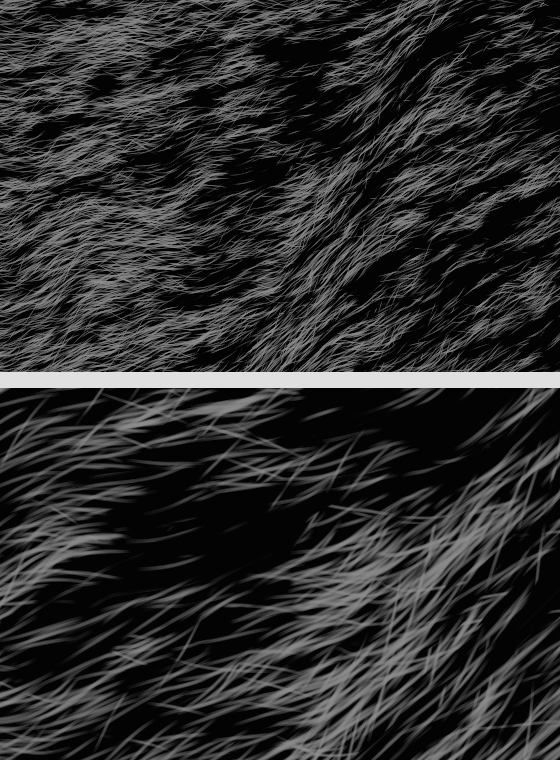
Top, the full canvas; bottom, a detail of the centre.
A Shadertoy shader for this texture:

```glsl
const float CELL = 0.06;
const int HAIRS_PER_CELL = 36;
const float SOFTNESS = 0.0032;
const vec3 SHADOW = vec3(0.012);
const vec3 HAIR_GREY = vec3(0.55);

float hash(vec2 p) {
    return fract(sin(dot(p, vec2(127.1, 311.7))) * 43758.5453);
}

vec4 hash4(vec2 p, float seed) {
    float n = dot(vec3(p, seed), vec3(127.1, 311.7, 74.7));
    return fract(sin(n + vec4(0.0, 1.7, 3.9, 5.3)) * 43758.5453);
}

float noise(vec2 p) {
    vec2 i = floor(p);
    vec2 f = fract(p);
    f = f * f * (3.0 - 2.0 * f);
    float low = mix(hash(i), hash(i + vec2(1, 0)), f.x);
    float high = mix(hash(i + vec2(0, 1)), hash(i + vec2(1, 1)), f.x);
    return mix(low, high, f.y);
}

// Stream function: the fur lies along its contour lines.
float stream(vec2 p) {
    float rise = 0.2 * p.x + 0.22 * p.x * p.x - 0.25 * p.x * p.y;
    float ridge = 0.2 * smoothstep(0.64, 0.9, p.x - 0.4 * p.y);
    float waves = 0.08 * noise(p * 3.5 + 4.0) + 0.025 * noise(p * 9.0);
    return p.y - rise - ridge - waves;
}

vec2 flowDirection(vec2 p, float here) {
    float e = 0.01;
    float dx = stream(p + vec2(e, 0.0)) - here;
    float dy = stream(p + vec2(0.0, e)) - here;
    return normalize(vec2(dy, -dx));
}

// Tuft density, stretched along the flow and thinner to the right.
float tuftDensity(vec2 p, float across) {
    float broad = noise(vec2(p.x * 5.0, across * 12.0));
    float tuft = noise(vec2(p.x * 11.0, across * 30.0) + 17.0);
    float wisp = noise(vec2(p.x * 24.0, across * 70.0) + 41.0);
    float tilt = 0.1 - 0.13 * p.x;
    return smoothstep(0.2, 0.8, 0.33 * broad + 0.4 * tuft + 0.27 * wisp + tilt);
}

// Share of a soft footprint covered by a band of the given half width.
float bandCoverage(float d, float halfWidth, float footprint) {
    float upper = clamp(d + 0.5 * footprint, -halfWidth, halfWidth);
    float lower = clamp(d - 0.5 * footprint, -halfWidth, halfWidth);
    return (upper - lower) / footprint;
}

// One tapered hair; q.x runs along the flow, q.y across it.
float hairCoverage(vec2 q, float size, float turn, float halfWidth, float footprint) {
    float halfLength = mix(0.024, 0.045, size);
    float t = q.x / halfLength;
    float slope = 0.26 * turn + 0.6 * pow(abs(turn), 11.0) * sign(turn);
    float bend = (size - 0.5) * 3.0 * q.x * q.x;
    float taper = max(1.0 - t * t, 0.0);
    return bandCoverage(q.y - slope * q.x - bend, halfWidth * taper, footprint);
}

// Combined coverage of all hairs that can reach this point.
float furCoverage(vec2 p, vec2 along, float density, float footprint) {
    vec2 home = floor(p / CELL);
    vec2 across = vec2(-along.y, along.x);
    float halfWidth = mix(0.0007, 0.0012, density);
    float bare = 1.0;
    for (int y = -1; y <= 1; y++) {
        for (int x = -1; x <= 1; x++) {
            vec2 cell = home + vec2(x, y);
            for (int i = 0; i < HAIRS_PER_CELL; i++) {
                vec4 rnd = hash4(cell, float(i));
                if (rnd.w > density) continue;
                vec2 offset = p - (cell + rnd.xy) * CELL;
                vec2 q = vec2(dot(offset, along), dot(offset, across));
                float size = fract(rnd.w * 57.0 + rnd.x);
                float turn = 2.0 * rnd.z - 1.0;
                float visible = smoothstep(0.0, 0.15, density - rnd.w);
                bare *= 1.0 - hairCoverage(q, size, turn, halfWidth * visible, footprint);
            }
        }
    }
    return 1.0 - bare;
}

void mainImage(out vec4 fragColor, in vec2 fragCoord) {
    float pixel = 1.0 / iResolution.y;
    vec2 p = fragCoord * pixel;
    float level = stream(p);
    vec2 along = flowDirection(p, level);
    float density = tuftDensity(p, level);
    float fur = furCoverage(p, along, density, max(pixel, SOFTNESS));
    fragColor = vec4(mix(SHADOW, HAIR_GREY, fur), 1.0);
}
```
